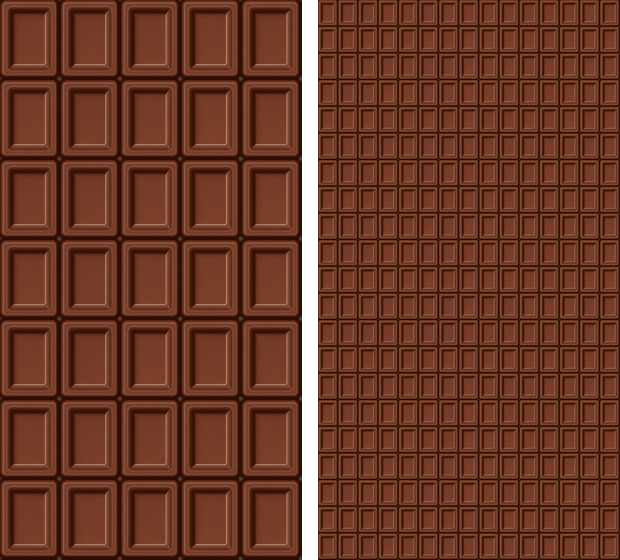
Left: one tile. Right: repeated 3 by 3.
This pattern is drawn by a Shadertoy shader. Its source:

```glsl
// A slab of moulded chocolate: a grid of rounded blocks, each with a sunken panel.
// Rounded-box distances give the bevels, walls and floor; their outward normals
// are lit from the upper left. Block tint and grain wrap around the canvas.

const vec2 COUNT = vec2(5.0, 7.0);           // blocks across and down
const vec2 GRID_SHIFT = vec2(-0.015, 0.015); // grid phase, in cells
const vec2 LIGHT = vec2(-0.7071, 0.7071);

// Lengths below are in cell widths
const float GAP = 0.024;          // half the groove between blocks
const float BEVEL = 0.055;        // rounded outer edge
const float BLOCK_RADIUS = 0.095;
const float RECESS_INSET = 0.115; // block edge to recess lip
const float RECESS_RADIUS = 0.075;
const float WALL = 0.103;         // lip to floor
const float FLOOR_RADIUS = 0.035;
const float LINE = 0.011;         // spread of the thin highlights

const float TINT_AMOUNT = 0.025;
const float GRAIN_AMOUNT = 0.025;
const vec2 GRAIN_CELLS = vec2(60.0, 112.0);

const vec3 GROOVE = vec3(0.17, 0.05, 0.01);
const vec3 SHADOW = vec3(0.22, 0.07, 0.02);
const vec3 DIM = vec3(0.36, 0.18, 0.10);
const vec3 BODY = vec3(0.47, 0.24, 0.16);
const vec3 SHEEN = vec3(0.60, 0.38, 0.29);
const vec3 GLINT = vec3(0.71, 0.49, 0.39);

float hash(vec2 p) {
    return fract(sin(dot(p, vec2(127.1, 311.7))) * 43758.5453);
}

// Value noise that repeats after the given whole number of cells
float wrappedNoise(vec2 p, vec2 period) {
    vec2 i = floor(p), f = fract(p);
    f = f * f * (3.0 - 2.0 * f);
    vec2 a = mod(i, period), b = mod(i + 1.0, period);
    return mix(mix(hash(a), hash(vec2(b.x, a.y)), f.x),
               mix(hash(vec2(a.x, b.y)), hash(b), f.x), f.y);
}

// Signed distance to a rounded box in x, outward normal in yz
vec3 roundedBox(vec2 p, vec2 halfSize, float radius) {
    vec2 q = abs(p) - halfSize + radius;
    vec2 outer = max(q, 0.0);
    float dist = length(outer) + min(max(q.x, q.y), 0.0) - radius;
    vec2 axis = q.x > q.y ? vec2(1.0, 0.0) : vec2(0.0, 1.0);
    vec2 normal = min(q.x, q.y) > 0.0 ? normalize(outer) : axis;
    return vec3(dist, normal * sign(p));
}

// Soft line where the distance equals a given level
float band(float dist, float level, float spread) {
    float t = (dist - level) / spread;
    return exp(-t * t);
}

void mainImage(out vec4 fragColor, in vec2 fragCoord) {
    vec2 uv = fragCoord / iResolution.xy;
    vec2 grid = uv * COUNT - GRID_SHIFT;
    vec2 id = mod(floor(grid), COUNT);
    vec2 cell = vec2(1.0, iResolution.y * COUNT.x / (iResolution.x * COUNT.y));
    vec2 p = (fract(grid) - 0.5) * cell;
    float pixel = COUNT.x / iResolution.x;
    float aa = 0.7 * pixel;
    float spread = max(LINE, 0.6 * pixel);

    // Nested outlines: block, recess lip, floor
    vec2 blockSize = 0.5 * cell - GAP;
    vec2 recessSize = blockSize - RECESS_INSET;
    vec2 floorSize = recessSize - WALL;
    vec3 block = roundedBox(p, blockSize, BLOCK_RADIUS);
    vec3 recess = roundedBox(p, recessSize, RECESS_RADIUS);
    vec3 panel = roundedBox(p, floorSize, FLOOR_RADIUS);
    float outerLit = dot(block.yz, LIGHT);
    float wallLit = -dot(recess.yz, LIGHT);
    float floorLit = -dot(panel.yz, LIGHT);

    // Groove, with a soft gleam where four blocks meet
    vec2 corner = abs(p) - 0.5 * cell;
    vec3 groove = mix(GROOVE, SHEEN, 0.65 * exp(-dot(corner, corner) / 0.0012));

    // Block rim with its rounded outer bevel
    vec3 bevel = mix(SHADOW, DIM, smoothstep(-0.8, 0.8, outerLit));
    vec3 rim = mix(BODY, bevel, smoothstep(-BEVEL, -0.005, block.x));
    rim = mix(rim, SHEEN, band(block.x, -0.045, spread)
              * mix(0.4, 0.9, smoothstep(-0.7, 0.7, outerLit)));
    rim = mix(rim, SHEEN, 0.55 * band(recess.x, 0.008, spread));

    // Recess walls: dark under the light, glossy opposite it
    float depth = clamp(-recess.x / WALL, 0.0, 1.0);
    vec3 darkWall = mix(DIM, SHADOW, smoothstep(0.0, 0.6, depth));
    vec3 litWall = mix(DIM, mix(BODY, SHEEN, 0.4), smoothstep(0.1, 0.9, depth));
    vec3 wall = mix(darkWall, litWall, smoothstep(-0.6, 0.6, wallLit));
    float facet = smoothstep(0.8, 1.0, wallLit) * band(depth, 0.5, 0.35);
    wall = mix(wall, SHEEN, 0.6 * facet);

    // Floor with the shadow thrown by the upper left walls
    vec2 inward = vec2(p.x + floorSize.x, floorSize.y - p.y);
    float shade = exp(-max(min(inward.x, inward.y), 0.0) / 0.035);
    vec3 ground = BODY * mix(0.97, 1.03, 0.5 - 0.5 * p.y / floorSize.y);
    ground = mix(ground, SHADOW, 0.6 * shade);

    // Layers, then the bright crease along the lit floor edges
    vec3 color = mix(rim, groove, smoothstep(-aa, aa, block.x));
    color = mix(wall, color, smoothstep(-aa, aa, recess.x));
    color = mix(ground, color, smoothstep(-aa, aa, panel.x));
    color = mix(color, GLINT, band(panel.x, 0.008, spread)
                * smoothstep(0.1, 0.7, floorLit));

    // Slight differences between blocks and a fine grain
    float tint = TINT_AMOUNT * (hash(id + 3.0) - 0.5);
    float grain = GRAIN_AMOUNT * (wrappedNoise(uv * GRAIN_CELLS, GRAIN_CELLS) - 0.5);
    fragColor = vec4(color * (1.0 + tint + grain), 1.0);
}
```
